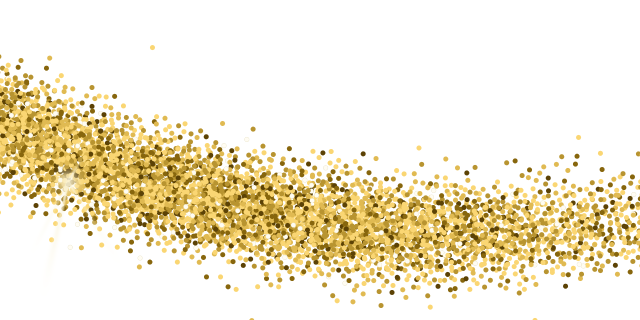
Write a WebGL 1 fragment shader that draws this background.

```glsl
precision highp float;
// Curved band of scattered gold glitter dots on white, with a pale star flare.
uniform vec2 u_resolution;

// Band shape, in units of canvas height
const float BAND_LOW_X = 1.45;
const float BAND_LOW_Y = 0.272;
const float BAND_CURVE = 0.161;
const float BAND_WIDTH = 0.11;
const float BAND_FLARE = 0.01;

// Dots
const int LAYERS = 11;
const float CELL = 0.026;
const float DOT_RADIUS = 0.0078;
const float JITTER = 0.72;
const float DENSITY_LEFT = 11.0;
const float DENSITY_RIGHT = 2.9;
const float LAYER_TURN = 2.4;

// Colours
const vec3 WHITE = vec3(1.0);
const vec3 PEARL = vec3(1.0, 0.99, 0.95);
const vec3 PALE_GOLD = vec3(0.98, 0.84, 0.45);
const vec3 GOLD = vec3(0.88, 0.73, 0.32);
const vec3 OCHRE = vec3(0.72, 0.58, 0.19);
const vec3 BRONZE = vec3(0.53, 0.40, 0.05);
const vec3 UMBER = vec3(0.36, 0.26, 0.02);
const vec3 FLARE_TINT = vec3(0.98, 0.96, 0.87);

// Star flare
const vec2 FLARE_POS = vec2(0.213, 0.432);
const float FLARE_SIZE = 0.032;

vec3 hash3(vec3 p) {
  p = fract(p * vec3(0.1031, 0.1030, 0.0973));
  p += dot(p, p.yxz + 33.33);
  return fract((p.xxy + p.yxx) * p.zyx);
}

// Expected number of dots per cell at a point
float dotDensity(vec2 p) {
  float bend = (p.x - BAND_LOW_X) * (p.x - BAND_LOW_X);
  float offset = p.y - BAND_LOW_Y - BAND_CURVE * bend;
  float across = offset / (BAND_WIDTH + BAND_FLARE * bend);
  float peak = mix(DENSITY_LEFT, DENSITY_RIGHT, smoothstep(0.7, 2.1, p.x));
  return peak * exp(-across * across);
}

vec3 dotColor(float pick) {
  vec3 c = PALE_GOLD;
  c = mix(c, GOLD, step(0.32, pick));
  c = mix(c, OCHRE, step(0.56, pick));
  c = mix(c, BRONZE, step(0.76, pick));
  c = mix(c, UMBER, step(0.89, pick));
  return mix(c, PEARL, step(0.96, pick));
}

// One jittered grid of dots; higher layers fill only the dense core
vec3 addLayer(vec3 color, vec2 p, float layer, float pixel) {
  float angle = 0.5 + layer * LAYER_TURN;
  float c = cos(angle), s = sin(angle);
  mat2 turn = mat2(c, s, -s, c);
  vec2 g = turn * p / CELL + layer * 7.37 + 200.0;
  vec2 base = floor(g - 0.5);
  for (int j = 0; j < 2; j++) {
    for (int i = 0; i < 2; i++) {
      vec2 id = base + vec2(float(i), float(j));
      vec3 rnd = hash3(vec3(id, layer * 17.0 + 3.0));
      vec3 look = hash3(vec3(id.yx + 71.0, layer * 13.0 + 5.0));
      vec2 away = (id + 0.5 + (rnd.xy - 0.5) * JITTER - g) * CELL;
      vec2 center = p + away * turn;
      float shown = step(rnd.z, dotDensity(center) - layer);
      float edge = DOT_RADIUS - length(away);
      float cover = clamp(edge / pixel + 0.5, 0.0, 1.0);
      vec3 tint = dotColor(look.x);
      // Thin warm rim keeps the pearl dots visible on white
      float rim = step(0.96, look.x) * (1.0 - smoothstep(0.0, 0.003, edge));
      tint = mix(tint, FLARE_TINT * 0.95, rim);
      color = mix(color, tint, cover * shown);
    }
  }
  return color;
}

// Narrow wedge of light; the angle is measured from straight down
float ray(vec2 p, float angle, float reach, float spread) {
  vec2 dir = vec2(sin(angle), -cos(angle));
  float along = dot(p, dir);
  float side = dot(p, vec2(-dir.y, dir.x));
  float width = 0.003 + spread * max(along, 0.0);
  float fade = smoothstep(-0.01, 0.02, along) * (1.0 - smoothstep(0.0, reach, along));
  return fade * exp(-side * side / (width * width));
}

void main() {
  float pixel = 1.0 / u_resolution.y;
  vec2 p = gl_FragCoord.xy * pixel;
  vec3 color = WHITE;
  for (int i = 0; i < LAYERS; i++) {
    color = addLayer(color, p, float(i), pixel);
  }

  // Flare core and rays
  vec2 q = p - FLARE_POS;
  float light = 0.8 * exp(-dot(q, q) / (FLARE_SIZE * FLARE_SIZE));
  light += 0.75 * ray(q, -0.216, 0.40, 0.035);
  light += 0.45 * ray(q, -0.468, 0.28, 0.03);
  light += 0.40 * ray(q, 0.562, 0.34, 0.03);
  light += 0.50 * ray(q, 2.60, 0.12, 0.05);
  color = mix(color, FLARE_TINT, min(light, 0.85));
  gl_FragColor = vec4(color, 1.0);
}
```
